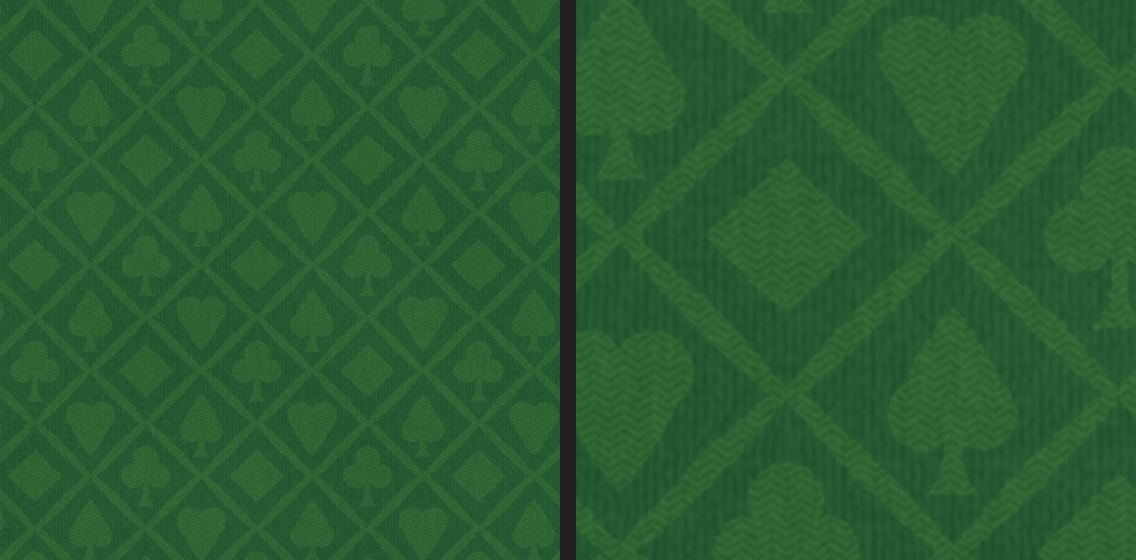
Left: the whole. Right: its middle third, enlarged.
Write a Shadertoy shader that draws this pattern.

```glsl
#define HALF_CELL vec2(0.099, 0.094)
#define ORIGIN vec2(0.0625, 0.902)
#define GROUND vec3(0.145, 0.348, 0.190)
#define RAISED vec3(0.187, 0.393, 0.202)
#define BAND_MIN 0.0044
#define BAND_MAX 0.0078
#define BAND_SLANT 0.0045
#define RIBS 170.0
#define WEAVE_DEPTH 0.016
#define GRAIN_DEPTH 0.035
#define FRAY 0.0022
#define EDGE_SOFTNESS 0.0013

const float TAU = 6.2831853;

vec2 gradientAt(vec2 cell) {
    float h = fract(sin(dot(cell, vec2(127.1, 311.7))) * 43758.5);
    return vec2(cos(h * TAU), sin(h * TAU));
}

float gradientNoise(vec2 p) {
    vec2 i = floor(p), f = fract(p);
    vec2 w = f * f * f * (f * (f * 6.0 - 15.0) + 10.0);
    vec2 e = vec2(1.0, 0.0);
    float low = mix(dot(gradientAt(i), f), dot(gradientAt(i + e), f - e), w.x);
    float high = mix(dot(gradientAt(i + e.yx), f - e.yx), dot(gradientAt(i + 1.0), f - 1.0), w.x);
    return mix(low, high, w.y);
}

// Suit shapes, in units of the horizontal half cell
float diamondShape(vec2 p) {
    return (abs(p.x) / 0.49 + abs(p.y) / 0.47 - 1.0) * 0.34;
}

float heartShape(vec2 p) {
    p.x = abs(p.x);
    float lobe = length(p - vec2(0.2, 0.14)) - 0.24;
    float rise = clamp((p.y + 0.58) / 0.72, 0.0, 1.0);
    float taper = (p.x - 0.44 * pow(rise, 0.75)) * 0.78;
    return min(lobe, max(taper, max(p.y - 0.14, -0.58 - p.y)));
}

float stemShape(vec2 p, float foot) {
    float drop = clamp(p.y / foot, 0.0, 1.0);
    float width = 0.045 + 0.11 * pow(drop, 5.0);
    return max(abs(p.x) - width, max(p.y, foot - p.y));
}

float spadeShape(vec2 p) {
    float leaf = 0.88 * heartShape(vec2(p.x, -p.y) / 0.88);
    return min(leaf, stemShape(p, -0.6));
}

float clubShape(vec2 p) {
    float top = length(p - vec2(0.0, 0.31)) - 0.225;
    float side = length(vec2(abs(p.x) - 0.225, p.y)) - 0.215;
    float core = length(p - vec2(0.0, 0.08)) - 0.13;
    return min(min(top, side), min(core, stemShape(p, -0.55)));
}

float suitShape(vec2 p, vec2 cell) {
    bool pointed = mod(cell.y, 2.0) < 0.5;
    bool evenRow = mod(cell.x - cell.y, 2.0) < 0.5;
    if (evenRow) return pointed ? diamondShape(p) : clubShape(p);
    return pointed ? heartShape(p) : spadeShape(p);
}

// Lattice band that narrows and shifts sideways at each crossing
float bandShape(float across, float along) {
    float scale = 0.5 * length(1.0 / HALF_CELL);
    float offset = (fract(across) - 0.5) / scale + BAND_SLANT * along;
    float width = mix(BAND_MIN, BAND_MAX, cos(along * TAU * 0.5));
    return abs(offset) - width;
}

float cover(float d) {
    float edge = max(EDGE_SOFTNESS, 0.75 / iResolution.y);
    return 1.0 - smoothstep(-edge, edge, d);
}

void mainImage(out vec4 fragColor, in vec2 fragCoord) {
    vec2 uv = fragCoord / iResolution.y;

    // Diagonal lattice with one suit in each cell
    vec2 grid = (uv - ORIGIN) / HALF_CELL;
    vec2 diagonal = 0.5 * vec2(grid.x + grid.y, grid.x - grid.y);
    vec2 cell = floor(diagonal + 0.5);
    vec2 local = diagonal - cell;
    vec2 center = vec2(cell.x + cell.y, cell.x - cell.y);
    vec2 p = (grid - center) * HALF_CELL / HALF_CELL.x;

    float fray = FRAY * gradientNoise(uv * vec2(150.0, 190.0));
    float suit = suitShape(p, cell) * HALF_CELL.x + fray;
    float band = min(bandShape(diagonal.x, local.y), bandShape(diagonal.y, local.x)) + fray;
    float shape = min(suit, band);
    float raised = cover(shape);

    // Upright ribs on the ground, zigzag twill on the raised parts
    float rib = sin(uv.x * RIBS * TAU + 1.5 * gradientNoise(uv * vec2(40.0, 90.0)));
    float zigzag = abs(fract(uv.x * RIBS / 3.0) - 0.5) * 2.0;
    float twill = sin((uv.y * RIBS + zigzag) * TAU);
    float weave = mix(rib * 0.7, twill, raised) * WEAVE_DEPTH;

    // Thread grain, broad unevenness and a faint woven rim
    float grain = gradientNoise(uv * vec2(230.0, 160.0)) + 0.5 * gradientNoise(uv * vec2(90.0, 35.0));
    float tone = weave + GRAIN_DEPTH * grain + 0.012 * gradientNoise(uv * 4.0);
    tone += 0.008 * exp(-pow(shape / 0.0018, 2.0));

    vec3 color = mix(GROUND, RAISED, raised) + tone * vec3(0.8, 1.0, 0.7);
    fragColor = vec4(clamp(color, 0.0, 1.0), 1.0);
}
```
